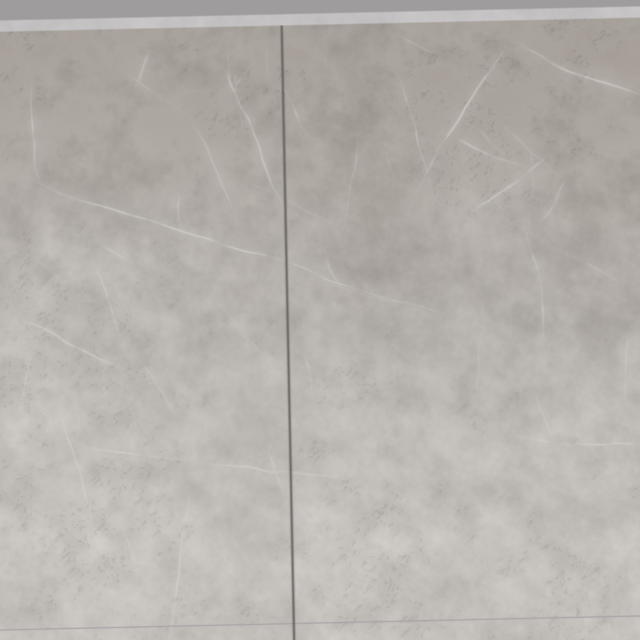
A WebGL 2 fragment shader for this texture:

```glsl
#version 300 es
precision highp float;
// Two large veined grey stone wall tiles with a dark upright joint and a pale top trim.

uniform vec2 u_resolution;
out vec4 fragColor;

const vec3 STONE_TOP    = vec3(0.660, 0.638, 0.613);
const vec3 STONE_BOTTOM = vec3(0.760, 0.745, 0.729);
const vec3 WARM_STAIN   = vec3(0.605, 0.572, 0.540);
const vec3 VEIN_COLOR   = vec3(0.825, 0.812, 0.795);
const vec3 PIT_COLOR    = vec3(0.540, 0.520, 0.495);
const vec3 JOINT_COLOR  = vec3(0.390, 0.375, 0.365);
const vec3 SEAM_COLOR   = vec3(0.650, 0.645, 0.650);
const vec3 TRIM_COLOR   = vec3(0.770, 0.760, 0.763);
const vec3 WALL_COLOR   = vec3(0.625, 0.610, 0.620);

const float JOINT_X = 0.4596, JOINT_LEAN = -0.0203, JOINT_WIDTH = 0.0023;
const float SEAM_Y = 0.0156, SEAM_WIDTH = 0.0014;
const float TILE_TOP = 0.9505, TRIM_HEIGHT = 0.0175, TILT = 0.0220;
const float EDGE_SOFTNESS = 0.0018;
const float VEIN_WIDTH = 0.0017, PIT_CELLS = 150.0;
const float BROAD_MOTTLE = 0.024, FINE_MOTTLE = 0.050;
const int FINE_VEINS = 44, MAIN_VEINS = 11;

// Principal veins, each from start (xy) to end (zw)
const vec4 MAIN[MAIN_VEINS] = vec4[](
  vec4(0.01, 0.73, 0.80, 0.475), vec4(0.34, 0.92, 0.46, 0.63),
  vec4(0.80, 0.94, 0.64, 0.69), vec4(0.80, 0.94, 1.05, 0.82),
  vec4(0.86, 0.77, 0.71, 0.645), vec4(0.81, 0.67, 0.86, 0.44),
  vec4(0.78, 0.33, 1.10, 0.29), vec4(0.08, 0.32, 0.63, 0.235),
  vec4(0.08, 0.40, 0.17, 0.09), vec4(0.31, 0.25, 0.25, -0.05),
  vec4(0.02, 0.51, 0.23, 0.415));

float hash(vec2 p) {
  return fract(sin(dot(p, vec2(127.1, 311.7))) * 43758.55);
}

float valueNoise(vec2 p) {
  vec2 cell = floor(p), f = fract(p);
  f = f * f * (3.0 - 2.0 * f);
  float low = mix(hash(cell), hash(cell + vec2(1, 0)), f.x);
  float high = mix(hash(cell + vec2(0, 1)), hash(cell + vec2(1, 1)), f.x);
  return 2.0 * mix(low, high, f.y) - 1.0;
}

// Layered noise, each layer turned and finer; about -1 to 1
float mottle(vec2 p, int layers) {
  const mat2 TURN = mat2(0.8, 0.6, -0.6, 0.8);
  float sum = 0.0, gain = 0.5;
  for (int i = 0; i < layers; i++) {
    sum += gain * valueNoise(p);
    p = TURN * p * 2.03 + 5.3;
    gain *= 0.68;
  }
  return sum;
}

// Cellular noise: one small pit in some of the cells
float pits(vec2 p) {
  vec2 cell = floor(p);
  float cover = 0.0;
  for (int y = -1; y <= 1; y++)
    for (int x = -1; x <= 1; x++) {
      vec2 id = cell + vec2(x, y);
      vec2 center = id + vec2(hash(id), hash(id + 17.3));
      float radius = 0.3 + 0.6 * hash(id + 5.9);
      float keep = step(0.7, hash(id + 41.1));
      cover = max(cover, keep * (1.0 - smoothstep(0.0, radius, length(p - center))));
    }
  return cover;
}

// Soft line profile, never narrower than a pixel
float line(float d, float width, float pixel) {
  float w = max(width, 0.6 * pixel);
  return exp(-d * d / (w * w));
}

// Tapered stroke with a thin core and a faint halo
float vein(vec2 p, vec2 a, vec2 b, float width, float pixel) {
  vec2 along = b - a;
  float h = clamp(dot(p - a, along) / dot(along, along), 0.0, 1.0);
  float d = length(p - a - along * h);
  float taper = smoothstep(0.0, 0.25, h) * (1.0 - smoothstep(0.55, 1.0, h));
  return taper * (0.4 * line(d, width, pixel) + 0.2 * exp(-d / (5.0 * width)));
}

void main() {
  vec2 uv = gl_FragCoord.xy / u_resolution;
  float pixel = 1.0 / min(u_resolution.x, u_resolution.y);
  float soft = max(EDGE_SOFTNESS, pixel);

  // Stone body: lit from below, mottled, warmer near the top
  float broad = mottle(uv * 5.0 + 1.3, 4);
  float fine = mottle(uv * 26.0 + 7.1, 4);
  float light = 1.0 - uv.y + 0.10 * broad + 0.06 * (0.5 - uv.x);
  vec3 color = mix(STONE_TOP, STONE_BOTTOM, smoothstep(-0.04, 0.93, light));
  color += BROAD_MOTTLE * broad + FINE_MOTTLE * fine;
  float upper = smoothstep(0.6, 0.95, uv.y);
  color = mix(color, WARM_STAIN, 0.5 * upper * smoothstep(-0.1, 0.7, broad + 0.8 * fine));
  float pitting = pits(uv * PIT_CELLS + 3.0 * fine) * smoothstep(0.0, 0.7, broad - fine);
  color = mix(color, PIT_COLOR, pitting * mix(0.22, 0.5, upper));

  // Veins: principal strokes, then scattered faint ones
  vec2 bent = uv + 0.011 * vec2(valueNoise(uv * 7.0), valueNoise(uv * 7.0 + 31.0))
            + 0.003 * vec2(valueNoise(uv * 31.0), valueNoise(uv * 31.0 + 13.0));
  float veins = 0.0;
  for (int i = 0; i < MAIN_VEINS; i++)
    veins = max(veins, vein(bent, MAIN[i].xy, MAIN[i].zw, VEIN_WIDTH, pixel));
  for (int i = 0; i < FINE_VEINS; i++) {
    vec2 seed = vec2(float(i), 3.7);
    vec2 start = vec2(hash(seed), hash(seed + 9.2));
    float angle = mix(-1.5, -0.25, hash(seed + 4.4));
    if (hash(seed + 6.1) > 0.65) angle -= 0.9;
    vec2 reach = mix(0.06, 0.22, hash(seed + 2.8)) * vec2(cos(angle), sin(angle));
    float strength = mix(0.2, 0.8, hash(seed + 7.7));
    veins = max(veins, strength * vein(bent, start, start + reach, VEIN_WIDTH, pixel));
  }
  float breakup = smoothstep(-0.4, 0.3, mottle(uv * 18.0 + 3.0, 3));
  color = mix(color, VEIN_COLOR, veins * mix(0.3, 1.2, breakup));

  // Joints between tiles
  float tilted = uv.y - TILT * uv.x;
  float jointDist = uv.x - JOINT_X - JOINT_LEAN * uv.y;
  color = mix(color, SEAM_COLOR, 0.8 * line(tilted - SEAM_Y, SEAM_WIDTH, pixel));
  color = mix(color, JOINT_COLOR, 0.85 * line(jointDist, JOINT_WIDTH, pixel));

  // Pale trim and the plain wall above it
  vec3 trim = TRIM_COLOR + 0.03 * fine;
  color = mix(color, trim, smoothstep(-soft, soft, tilted - TILE_TOP));
  color = mix(color, WALL_COLOR, smoothstep(-soft, soft, tilted - TILE_TOP - TRIM_HEIGHT));
  fragColor = vec4(color, 1.0);
}
```
